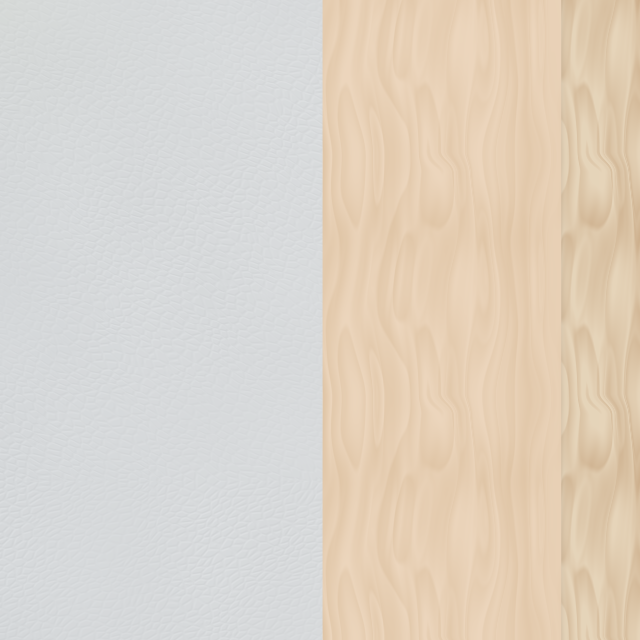
A Shadertoy shader for this texture:

```glsl
#define LEATHER_EDGE 0.504
#define TRIM_EDGE 0.877
#define TRIM_SHIFT 0.248
#define WOOD_PERIOD 0.378
#define KNOT vec2(0.698, 0.745)
#define LEATHER_SEAM 0.25
#define PEBBLE_SCALE 78.0
#define RELIEF 0.017

vec2 hash22(vec2 p) {
    vec3 q = fract(p.xyx * vec3(0.1031, 0.1030, 0.0973));
    q += dot(q, q.yzx + 33.33);
    return fract((q.xx + q.yz) * q.zy);
}

// Value noise that repeats vertically after rows cells
float noise(vec2 p, float rows) {
    vec2 cell = floor(p), f = fract(p);
    f = f * f * (3.0 - 2.0 * f);
    float y0 = mod(cell.y, rows), y1 = mod(cell.y + 1.0, rows);
    float low = mix(hash22(vec2(cell.x, y0)).x, hash22(vec2(cell.x + 1.0, y0)).x, f.x);
    float high = mix(hash22(vec2(cell.x, y1)).x, hash22(vec2(cell.x + 1.0, y1)).x, f.x);
    return mix(low, high, f.y);
}

// Rounded pebbles separated by creases
float leatherHeight(vec2 p) {
    p.y = abs(p.y - LEATHER_SEAM);
    p += 0.012 * vec2(noise(p * 19.0, 512.0), noise(p * 23.0 + 40.0, 512.0));
    vec2 q = mat2(0.91, 0.42, -0.42, 0.91) * p;
    q = q * vec2(0.72, 1.3) * PEBBLE_SCALE + 100.0;
    vec2 cell = floor(q);
    float nearest = 9.0, second = 9.0;
    for (int j = -1; j <= 1; j++)
    for (int i = -1; i <= 1; i++) {
        vec2 c = cell + vec2(i, j);
        float d = length(c + 0.1 + 0.8 * hash22(c) - q);
        second = min(second, max(nearest, d));
        nearest = min(nearest, d);
    }
    return smoothstep(0.0, 0.45, second - nearest);
}

vec3 leather(vec2 uv) {
    vec2 toLight = vec2(-0.0016, 0.0022);
    float slope = leatherHeight(uv) - leatherHeight(uv + toLight);
    float depth = 0.5 + 0.8 * noise(uv * 6.0 + 9.0, 512.0);
    vec3 base = mix(vec3(0.835, 0.846, 0.854), vec3(0.847, 0.856, 0.862), uv.x * 2.0);
    float warmCorner = exp(-6.0 * length(uv - vec2(0.0, 1.0)));
    base += warmCorner * vec3(0.0, 0.002, -0.014);
    base += 0.008 * (noise(uv * 9.0, 512.0) - 0.5);
    return base + RELIEF * depth * slope;
}

// Slow rise and quick fall, like a growth ring
float ring(float t) {
    float s = fract(t);
    return s * (1.0 - smoothstep(0.84, 1.0, s));
}

// Wood brightness, from 0 in dark rings to 1 in pale streaks
float grain(vec2 p) {
    float v = p.y / WOOD_PERIOD;
    float fromKnot = fract((p.y - KNOT.y) / WOOD_PERIOD + 0.5) - 0.5;
    float across = (p.x - KNOT.x) / 0.032;
    float bulge = exp(-across * across);
    bulge *= (1.0 - smoothstep(-0.04, 0.05, fromKnot)) * smoothstep(-0.5, -0.1, fromKnot);
    float x = p.x - 0.022 * bulge;
    x += 0.020 * (noise(vec2(x * 14.0, v * 3.0), 3.0) - 0.5);
    x += 0.006 * (noise(vec2(x * 40.0 + 7.0, v * 6.0), 6.0) - 0.5);

    float broad = noise(vec2(x * 24.0 + 3.0, v * 2.0), 2.0);
    float streak = noise(vec2(x * 62.0 + 31.0, v * 2.0), 2.0);
    float fibre = noise(vec2(x * 210.0 + 11.0, v * 4.0), 4.0);
    float rings = ring(broad * 2.6 + streak * 0.7 + x * 9.0);
    float fine = ring(streak * 1.8 + x * 17.0);
    return 0.05 + 0.58 * rings + 0.30 * fine + 0.26 * streak + 0.14 * fibre;
}

// Dark bands crossing the boards once per repeat
float crossBand(vec2 p) {
    float y = p.y + 0.05 * (noise(vec2(p.x * 60.0, 0.5), 8.0) - 0.5);
    float d = (fract((y - 0.635) / WOOD_PERIOD + 0.5) - 0.5) / 0.12;
    return exp(-d * d);
}

vec3 board(vec2 uv) {
    float plain = smoothstep(0.83, 0.87, uv.x);
    float g = mix(grain(uv), 0.58, 0.75 * plain);
    g -= 0.22 * crossBand(uv) * (1.0 - plain);
    g -= 0.18 * exp(-(uv.x - LEATHER_EDGE) / 0.012);
    g += 0.10 * smoothstep(0.65, 1.0, uv.y);
    return mix(vec3(0.876, 0.772, 0.650), vec3(0.924, 0.836, 0.738), clamp(g, 0.0, 1.0));
}

vec3 trim(vec2 uv) {
    vec2 p = uv - vec2(TRIM_SHIFT, 0.0);
    float g = 0.1 + 1.05 * grain(p) - 0.22 * crossBand(p);
    g -= 0.28 * smoothstep(0.95, 1.0, uv.x);
    vec3 c = mix(vec3(0.805, 0.690, 0.555), vec3(0.900, 0.830, 0.725), clamp(g, 0.0, 1.0));
    return c * (1.0 - 0.07 * exp(-(uv.x - TRIM_EDGE) / 0.004));
}

void mainImage(out vec4 fragColor, in vec2 fragCoord) {
    vec2 uv = fragCoord / iResolution.xy;
    float soft = 0.7 / iResolution.x;

    // Three vertical panels with softened joins
    vec3 color = leather(uv);
    color = mix(color, board(max(uv, vec2(LEATHER_EDGE, 0.0))),
                smoothstep(-soft, soft, uv.x - LEATHER_EDGE));
    color = mix(color, trim(max(uv, vec2(TRIM_EDGE, 0.0))),
                smoothstep(-soft, soft, uv.x - TRIM_EDGE));
    fragColor = vec4(color, 1.0);
}
```
